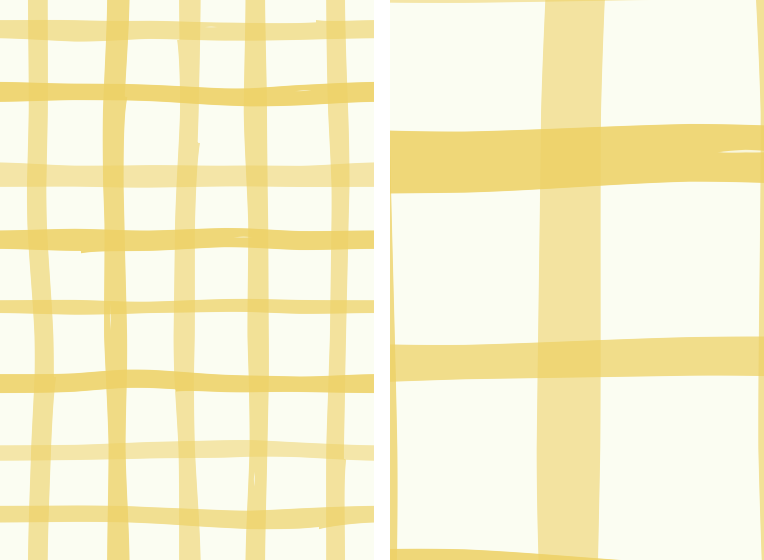
Left: the whole. Right: its middle third, enlarged.
This pattern is drawn by a Shadertoy shader. Its source:

```glsl
// Hand-painted gingham: 5 upright and 8 level strokes of translucent yellow on cream.
// Each stroke is a wrapped band whose centre and edges wander by periodic noise,
// with small brush nicks and dry hairlines; crossings darken by layering the ink.

#define PAPER vec3(0.985, 0.993, 0.950)
#define INK vec3(0.930, 0.820, 0.400)
#define COLUMNS 5
#define ROWS 8
#define DRIFT 0.42       // centre wander, in stroke widths
#define WOBBLE 0.22      // wander of each edge, in stroke widths
#define NICK 0.13        // height of a brush nick, in stroke widths
#define HAIR 0.022       // half thickness of a dry hairline, in stroke widths
#define HAIR_SHARE 0.45  // share of strokes with a hairline

// Per stroke: centre, width, ink strength (fractions of the canvas)
const vec3 columnStrokes[COLUMNS] = vec3[](
    vec3(0.107, 0.053, 0.62), vec3(0.303, 0.054, 0.78), vec3(0.500, 0.050, 0.59),
    vec3(0.695, 0.057, 0.65), vec3(0.904, 0.046, 0.61));
const vec3 rowStrokes[ROWS] = vec3[](
    vec3(0.057, 0.033, 0.62), vec3(0.172, 0.032, 0.89), vec3(0.308, 0.039, 0.54),
    vec3(0.426, 0.035, 0.87), vec3(0.547, 0.026, 0.74), vec3(0.681, 0.032, 0.87),
    vec3(0.803, 0.029, 0.52), vec3(0.923, 0.032, 0.69));

float hash(vec2 p) {
    return fract(sin(dot(p, vec2(127.1, 311.7))) * 43758.5453);
}

// Noise in -1..1 that wraps over t = 0..1; half-linear, so it bends a little stiffly
float wrapNoise(float t, float cells, float seed) {
    float x = t * cells, i = floor(x), f = x - i;
    float a = hash(vec2(mod(i, cells), seed));
    float b = hash(vec2(mod(i + 1.0, cells), seed));
    return mix(a, b, mix(f, smoothstep(0.0, 1.0, f), 0.6)) * 2.0 - 1.0;
}

// One edge's outward shift: slow wobble, plus a swelling that ends in a sudden step
float edgeShift(float t, float seed, float pixel) {
    float past = fract(t - hash(vec2(seed, 3.7)));
    float nick = exp(-past * 28.0) * smoothstep(0.0, pixel, past);
    float size = NICK * step(0.5, hash(vec2(seed, 8.3)));
    return WOBBLE * 0.5 * wrapNoise(t, 5.0, seed) + size * nick;
}

// Ink coverage of one stroke; pixel.x is one pixel along it, pixel.y one across
float strokeInk(float along, float across, vec3 stroke, float seed, vec2 pixel) {
    float d = across - stroke.x;
    d = (d - round(d)) / stroke.y;
    d -= DRIFT * 0.5 * wrapNoise(along, 3.0, seed);
    float soft = pixel.y / stroke.y;

    // Two independent edges
    float low = d + 0.5 + edgeShift(along, seed + 0.31, pixel.x);
    float high = 0.5 - d + edgeShift(along, seed + 0.67, pixel.x);
    float body = smoothstep(-0.6 * soft, 0.6 * soft, min(low, high));

    // Short tapered gap left by a dry bristle
    float s = along - hash(vec2(seed, 5.1));
    s = abs(s - round(s)) / mix(0.010, 0.028, hash(vec2(seed, 6.2)));
    float lane = abs(d - 0.6 * (hash(vec2(seed, 7.9)) - 0.5) - 0.015 * s);
    float thickness = HAIR * max(0.0, 1.0 - s * s);
    float gap = clamp((thickness - lane) / soft + 0.5, 0.0, 1.0);
    gap *= min(1.0, 2.0 * thickness / soft) * step(s, 1.0);
    gap *= step(hash(vec2(seed, 9.4)), HAIR_SHARE);

    return stroke.z * body * (1.0 - 0.8 * gap);
}

void mainImage(out vec4 fragColor, in vec2 fragCoord) {
    vec2 pixel = 1.0 / iResolution.xy;
    vec2 uv = fragCoord * pixel;
    float down = 1.0 - uv.y;

    // Light left after every translucent layer
    float bare = 1.0;
    for (int i = 0; i < COLUMNS; i++)
        bare *= 1.0 - strokeInk(down, uv.x, columnStrokes[i], float(i) + 11.0, pixel.yx);
    for (int j = 0; j < ROWS; j++)
        bare *= 1.0 - strokeInk(uv.x, down, rowStrokes[j], float(j) + 41.0, pixel);

    fragColor = vec4(mix(INK, PAPER, bare), 1.0);
}
```
